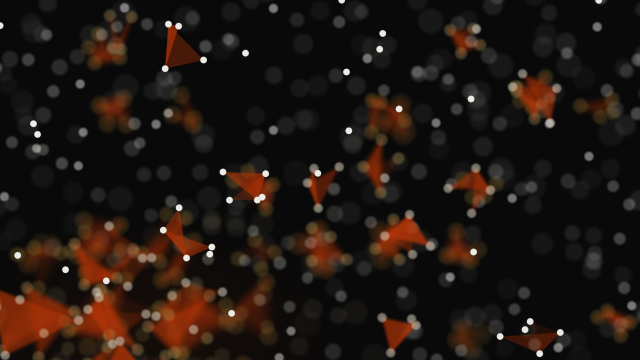
This background is drawn by a WebGL 1 fragment shader. Its source:

```glsl
precision highp float;
// Translucent orange facets and white nodes floating in the dark, seen with a
// shallow depth of field. Layers are drawn from far (blurred) to near (sharp);
// each one scatters facets and discs over a jittered grid.

#define LAYERS 6
#define CELL 0.2
#define DOT_RADIUS 0.0093
#define FAR_RADIUS 0.030
#define FAR_BLUR 0.036
#define SHARP_EDGE 0.002
#define BACKDROP vec3(0.035, 0.035, 0.036)
#define ORANGE vec3(0.70, 0.205, 0.025)
#define WHITE vec3(0.92, 0.92, 0.90)
#define OLIVE vec3(0.68, 0.58, 0.24)

uniform vec2 u_resolution;

vec2 hash2(vec2 p) {
  vec2 q = vec2(dot(p, vec2(127.1, 311.7)), dot(p, vec2(269.5, 183.3)));
  return fract(sin(q) * 43758.5453);
}

float cross2(vec2 a, vec2 b) { return a.x * b.y - a.y * b.x; }

float segmentDistance(vec2 p, vec2 a, vec2 b) {
  vec2 e = b - a, w = p - a;
  return length(w - e * clamp(dot(w, e) / dot(e, e), 0.0, 1.0));
}

// Signed distance, negative inside, for either winding
float triangleDistance(vec2 p, vec2 a, vec2 b, vec2 c) {
  float winding = sign(cross2(b - a, c - a));
  float inside = min(cross2(b - a, p - a) * winding,
                 min(cross2(c - b, p - b) * winding, cross2(a - c, p - c) * winding));
  float d = min(segmentDistance(p, a, b),
            min(segmentDistance(p, b, c), segmentDistance(p, c, a)));
  return inside > 0.0 ? -d : d;
}

float cover(float d, float blur) { return 1.0 - smoothstep(-blur, blur, d); }

// Crowded region in the lower left; it shifts right with depth
float crowding(vec2 p, float depth) {
  vec2 q = (p - vec2(mix(0.15, 0.6, depth), 0.07)) * vec2(0.7, 1.15);
  return 1.0 - smoothstep(0.1, 0.42, length(q));
}

// Mesh corner: one of four directions around the centre, with jitter
vec2 corner(vec2 centre, vec2 key, float k, float reach) {
  vec2 h = hash2(key + 17.3 * (k + 1.0));
  float angle = 1.57 * k + 1.5 * h.x + 6.28 * hash2(key + 5.7).x;
  return centre + reach * (0.4 + 0.6 * h.y) * vec2(cos(angle), sin(angle));
}

void addLayer(inout vec3 color, vec2 p, float depth, float seed, float pixel) {
  float edge = max(SHARP_EDGE, 0.6 * pixel);
  float blur = edge + FAR_BLUR * depth;
  float discEdge = edge + 0.006 * sqrt(depth);
  float radius = mix(DOT_RADIUS, FAR_RADIUS, depth);
  float light = pow(DOT_RADIUS / radius, 2.3);   // wider discs are fainter
  float white = 0.0, warm = 0.0;

  for (float y = -1.0; y <= 1.0; y++) {
    for (float x = -1.0; x <= 1.0; x++) {
      vec2 id = floor(p / CELL) + vec2(x, y);
      vec2 key = id + seed;
      float crowd = crowding((id + 0.5) * CELL, depth);

      // Loose discs
      for (float k = 0.0; k < 3.0; k++) {
        vec2 h = hash2(key + 31.7 * k + 3.1);
        vec2 pick = hash2(key + 23.9 * k + 71.3);
        float size = radius * mix(1.0, 0.8 + 0.4 * pick.y, depth);
        float disc = cover(length(p - (id + h) * CELL) - size, discEdge) * light;
        disc *= step(pick.x, mix(0.17, 0.62, depth)) * mix(1.0, 0.5 + 0.5 * h.x, depth);
        float tint = crowd * smoothstep(0.0, 0.4, depth);
        white += disc * (1.0 - tint) * (1.0 - white);
        warm += disc * tint * (1.0 - warm);
      }

      // Mesh of two overlapping facets with a node at each corner
      vec2 chance = hash2(key + 11.9);
      float odds = mix(mix(0.17, 0.07, depth), mix(0.85, 0.40, depth), crowd);
      if (chance.x > odds) continue;
      vec2 centre = (id + 0.3 + 0.4 * hash2(key + 47.1)) * CELL;
      float reach = mix(0.09, 0.17, crowd) * mix(1.0, 0.6, depth);
      vec2 a = corner(centre, key, 0.0, reach);
      vec2 b = corner(centre, key, 1.0, reach);
      vec2 c = corner(centre, key, 2.0, reach);
      vec2 d = corner(centre, key, 3.0, reach);
      vec2 opacity = mix(vec2(0.12, 0.06), vec2(0.85, 0.75), hash2(key + 83.3));
      opacity *= mix(1.0, 0.72, depth);
      color = mix(color, ORANGE, opacity.x * cover(triangleDistance(p, a, b, c), blur));
      color = mix(color, ORANGE, opacity.y * cover(triangleDistance(p, b, c, d), blur));

      float nearest = min(min(length(p - a), length(p - b)),
                          min(length(p - c), length(p - d)));
      float node = cover(nearest - radius, discEdge) * pow(light, 0.85);
      float tint = smoothstep(0.0, 0.5, depth);
      white += node * (1.0 - tint) * (1.0 - white);
      warm += node * tint * (1.0 - warm);
    }
  }
  color = mix(color, OLIVE, warm);
  color = mix(color, WHITE, white);
}

void main() {
  vec2 p = gl_FragCoord.xy / u_resolution.y;
  vec3 color = BACKDROP + 0.05 * ORANGE * crowding(p, 0.6);
  for (int i = 0; i < LAYERS; i++) {
    float depth = pow(1.0 - float(i) / float(LAYERS - 1), 1.15);
    addLayer(color, p, depth, 37.0 * float(i) + 9.0, 1.0 / u_resolution.y);
  }
  gl_FragColor = vec4(color, 1.0);
}
```
